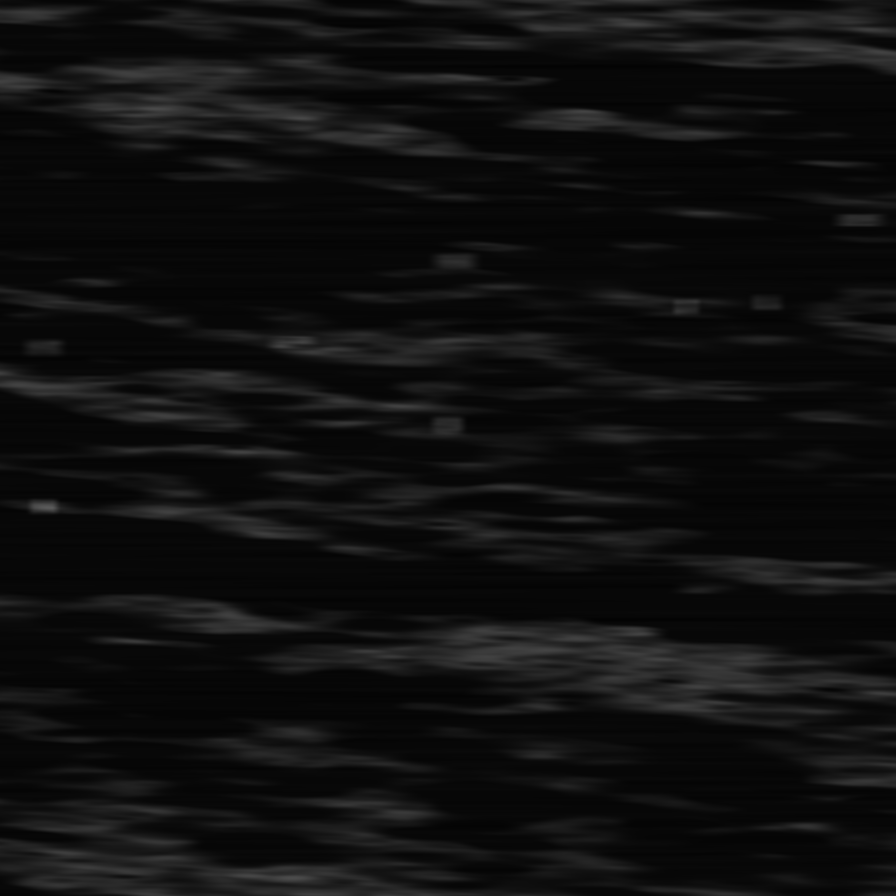
A three.js fragment shader for this texture:

```glsl
varying vec2 vUv;

const vec3 TINT = vec3(1.0);
const float BASE_LEVEL = 0.027;
const float BAND_LEVEL = 0.145;
const float STREAK_LEVEL = 0.1;
const float HAIRLINE_LEVEL = 0.009;
const float FLECK_LEVEL = 0.16;

const float BAND_SLOPE = 0.085;
const float STREAK_SLOPE = 0.025;
const vec2 BAND_SCALE = vec2(1.6, 21.0);
const vec2 STRAND_SCALE = vec2(5.5, 50.0);
const vec2 FRAY_SCALE = vec2(14.0, 105.0);
const vec2 STREAK_SCALE = vec2(20.0, 150.0);
const vec2 FIBRE_SCALE = vec2(30.0, 240.0);
const vec2 HAIRLINE_SCALE = vec2(3.0, 260.0);
const float BAND_START = -0.1;
const float BAND_FULL = 0.75;

const vec2 FLECK_GRID = vec2(11.0, 22.0);
const float FLECK_CHANCE = 0.06;

vec3 hash3(vec2 p) {
  vec3 q = fract(vec3(p.xyx) * vec3(0.1031, 0.1030, 0.0973));
  q += dot(q, q.yxz + 33.33);
  return fract((q.xxy + q.yzz) * q.zyx);
}

// Cellular noise: each cell adds one soft light or dark spot
float cellNoise(vec2 p, float seed) {
  vec2 cell = floor(p);
  float sum = 0.0;
  for (int j = -1; j <= 1; j++) {
    for (int i = -1; i <= 1; i++) {
      vec2 id = cell + vec2(float(i), float(j));
      vec3 rnd = hash3(id + seed);
      vec2 d = p - id - rnd.xy;
      float falloff = max(0.0, 1.0 - dot(d, d));
      sum += (rnd.z * 2.0 - 1.0) * falloff * falloff;
    }
  }
  return sum;
}

// Layered sines bend the bands gently
float sway(vec2 p) {
  return 0.008 * sin(5.0 * p.x + 9.0 * p.y)
       + 0.004 * sin(13.0 * p.x - 17.0 * p.y + 1.7);
}

// Sparse flecks with a soft rounded outline
float flecks(vec2 p) {
  vec2 q = p * FLECK_GRID;
  vec2 id = floor(q);
  vec3 place = hash3(id + 311.0);
  vec3 look = hash3(id + 577.0);
  vec2 d = abs(fract(q) - mix(vec2(0.4), vec2(0.6), place.xy));
  vec2 halfSize = mix(vec2(0.17, 0.16), vec2(0.36, 0.28), look.xy);
  vec2 edge = 1.0 - smoothstep(vec2(0.1), halfSize * 1.1, d);
  return step(place.z, FLECK_CHANCE) * edge.x * edge.y * mix(0.5, 1.0, look.z);
}

void main() {
  vec2 bandPos = vUv + vec2(0.0, BAND_SLOPE * vUv.x + sway(vUv));
  vec2 streakPos = vUv + vec2(0.0, STREAK_SLOPE * vUv.x);

  // Sloping bands with frayed, nearly level edges
  float field = 0.5 * cellNoise(bandPos * BAND_SCALE, 17.0)
              + 0.45 * cellNoise(bandPos * STRAND_SCALE, 59.0)
              + 0.42 * cellNoise(streakPos * FRAY_SCALE, 101.0);
  float band = smoothstep(BAND_START, BAND_FULL, field);

  // Fine fibres inside the bands
  float streak = 0.6 * cellNoise(streakPos * STREAK_SCALE, 149.0)
               + 0.55 * cellNoise(streakPos * FIBRE_SCALE, 197.0);
  float hairline = cellNoise(vUv * HAIRLINE_SCALE, 241.0);

  float level = BASE_LEVEL + band * (BAND_LEVEL + STREAK_LEVEL * streak);
  level += HAIRLINE_LEVEL * hairline;
  level += FLECK_LEVEL * flecks(vUv) * (1.0 + 0.5 * streak);
  gl_FragColor = vec4(TINT * max(level, 0.0), 1.0);
}
```
